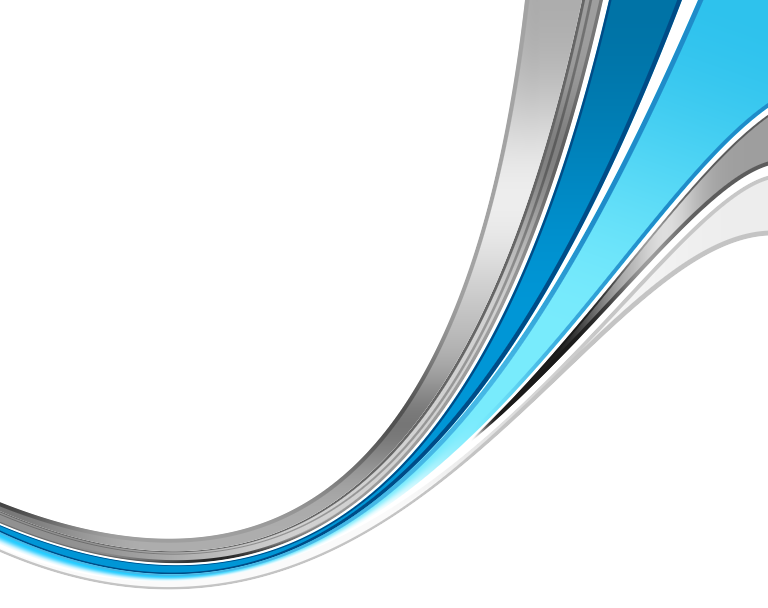
This background is drawn by a WebGL 2 fragment shader. Its source:

```glsl
#version 300 es
precision highp float;
// Sweeping silver, blue and cyan ribbons on white, fanning out to the upper right.
#define SPACE vec2(768.0, 609.0)
#define NAVY vec3(0.0, 0.30, 0.53)
#define BLUE_TOP vec3(0.0, 0.45, 0.65)
#define BLUE_LOW vec3(0.0, 0.59, 0.84)
#define RIM_BLUE vec3(0.12, 0.55, 0.79)
#define CYAN_TOP vec3(0.18, 0.76, 0.93)
#define CYAN_LOW vec3(0.47, 0.92, 0.99)
#define STEPS 18

uniform vec2 u_resolution;
out vec4 outColor;

vec2 p;    // position in the design space, y pointing down
float px;  // size of one pixel in that space

// Approximate signed distance to a cubic rising in x; positive below it.
float edge(vec2 a, vec2 b, vec2 c, vec2 d) {
    vec2 c1 = 3.0 * (b - a);
    vec2 c2 = 3.0 * (a - 2.0 * b + c);
    vec2 c3 = d - a + 3.0 * (b - c);
    float lo = 0.0, hi = 1.15;
    for (int i = 0; i < STEPS; i++) {
        float m = 0.5 * (lo + hi);
        float x = a.x + m * (c1.x + m * (c2.x + m * c3.x));
        if (x < p.x) lo = m; else hi = m;
    }
    float t = 0.5 * (lo + hi);
    float y = a.y + t * (c1.y + t * (c2.y + t * c3.y));
    vec2 tangent = c1 + t * (2.0 * c2 + 3.0 * t * c3);
    return (p.y - y) * tangent.x / length(tangent);
}

float cover(float d) { return clamp(d / px + 0.5, 0.0, 1.0); }

// Coverage between an upper and a lower edge.
float band(float upper, float lower) { return cover(min(upper, -lower)); }

// Coverage of a stripe that starts at d = start.
float stripe(float d, float start, float width) {
    return band(d - start, d - start - width);
}

void paint(inout vec3 col, vec3 ink, float amount) { col = mix(col, ink, amount); }

float bump(float x, float center, float width) {
    float q = (x - center) / width;
    return exp(-q * q);
}

void main() {
    vec2 uv = gl_FragCoord.xy / u_resolution;
    p = vec2(uv.x, 1.0 - uv.y) * SPACE;
    px = SPACE.y / u_resolution.y;
    float taper = mix(0.35, 1.0, smoothstep(180.0, 500.0, p.x));

    // Ribbon edges, from the upper left to the lower right
    float silverOut = edge(vec2(0, 503), vec2(280, 614), vec2(470, 480), vec2(525, 0));
    float silverIn = edge(vec2(0, 512), vec2(300, 640), vec2(485, 460), vec2(582, 0));
    float grayIn = edge(vec2(0, 524), vec2(300, 650), vec2(495, 480), vec2(603, 0));
    float blueOut = edge(vec2(0, 526), vec2(300, 652), vec2(496, 483), vec2(609, 0));
    float blueIn = edge(vec2(0, 533), vec2(300, 672), vec2(506, 460), vec2(682, 0));
    float cyanOut = edge(vec2(0, 533), vec2(300, 672), vec2(498, 462), vec2(698, 0));
    float cyanIn = edge(vec2(0, 545), vec2(400, 720), vec2(600, 228), vec2(768, 108));
    float steelOut = edge(vec2(0, 545), vec2(400, 720), vec2(602, 233), vec2(768, 115));
    float steelIn = edge(vec2(0, 545), vec2(400, 706), vec2(635, 207), vec2(768, 166));
    float paleOut = edge(vec2(0, 549), vec2(400, 714), vec2(638, 212), vec2(768, 176));
    float paleIn = edge(vec2(0, 553), vec2(400, 726), vec2(588, 245), vec2(768, 236));

    vec3 col = vec3(1.0);

    // Pale outer ribbon with gray rims
    float pale = band(paleOut, paleIn);
    paint(col, vec3(mix(0.98, 0.93, smoothstep(550.0, 740.0, p.x))), pale);
    float paleRim = smoothstep(380.0, 620.0, p.x);
    paint(col, vec3(0.78), pale * stripe(paleOut, 0.0, 4.0) * paleRim);
    paint(col, vec3(0.77), pale * stripe(-paleIn, 0.0, mix(2.5, 5.0, paleRim)));

    // Steel ribbon, black where it emerges and bright at its bend
    float steel = band(steelOut, steelIn) * smoothstep(470.0, 505.0, p.x);
    float shine = mix(0.12, 0.62, smoothstep(555.0, 625.0, p.x)) + 0.25 * bump(p.x, 665.0, 35.0);
    paint(col, vec3(shine), steel);
    float steelRim = mix(0.1, 0.36, smoothstep(560.0, 680.0, p.x)) + 0.3 * bump(p.x, 645.0, 30.0);
    paint(col, vec3(steelRim), steel * max(stripe(-steelIn, 0.0, 4.0), stripe(steelOut, 0.0, 2.0)));

    // Cyan ribbon, dissolving into white along its lower reach
    float cyan = band(cyanOut, cyanIn);
    float depth = clamp(cyanOut / max(cyanOut - cyanIn, 0.01), 0.0, 1.0);
    vec3 cyanInk = mix(CYAN_TOP, CYAN_LOW, smoothstep(-60.0, 330.0, p.y - 0.35 * (p.x - 560.0)));
    paint(cyanInk, vec3(0.15, 0.80, 1.0), 1.0 - smoothstep(150.0, 360.0, p.x));
    float fade = smoothstep(0.25, 1.0, depth) * (1.0 - smoothstep(370.0, 490.0, p.x));
    paint(cyanInk, vec3(1.0), 0.92 * fade);
    paint(col, cyanInk, cyan);
    vec3 rimInk = mix(RIM_BLUE, vec3(0.27, 0.72, 0.90), smoothstep(200.0, 400.0, p.y));
    paint(col, rimInk, cyan * stripe(cyanOut, 0.0, 5.0 * taper));
    paint(col, rimInk, cyan * stripe(-cyanIn, 0.0, 4.0) * smoothstep(470.0, 560.0, p.x));

    // Blue ribbon with navy rims
    float blue = band(blueOut, blueIn);
    paint(col, mix(BLUE_TOP, BLUE_LOW, smoothstep(0.0, 330.0, p.y)), blue);
    paint(col, NAVY, blue * max(stripe(-blueIn, 0.0, 4.5 * taper), stripe(blueOut, 0.0, 2.5 * taper)));

    // Narrow gray ribbon with fine grooves
    float gray = band(silverIn, grayIn);
    float tone = mix(0.62, 0.82, smoothstep(170.0, 320.0, p.y)) - 0.12 * bump(p.y, 150.0, 60.0);
    tone -= 0.25 * (1.0 - smoothstep(60.0, 320.0, p.x));
    paint(col, vec3(tone), gray);
    paint(col, vec3(0.40), gray * stripe(silverIn, 0.0, 3.0 * taper));
    paint(col, vec3(tone * 0.72), gray * stripe(silverIn, 7.0 * taper, 2.5 * taper));
    paint(col, vec3(tone * 0.75), gray * stripe(-grayIn, 0.0, 3.5 * taper));
    paint(col, vec3(0.15), gray * stripe(-grayIn, 0.0, 3.0) * bump(p.x, 215.0, 75.0));

    // Main silver ribbon: bright at mid height, dark at the bend
    float silver = band(silverOut, silverIn);
    float glow = 0.68 + 0.25 * bump(p.y, 200.0, 110.0) - 0.22 * bump(p.y, 425.0, 50.0);
    glow -= 0.0022 * silverOut * (1.0 - smoothstep(0.0, 180.0, p.y));
    glow -= 0.2 * (1.0 - smoothstep(0.0, 150.0, p.x));
    paint(col, vec3(glow), silver);
    float rim = 0.64 - 0.32 * bump(p.y, 420.0, 70.0) - 0.3 * (1.0 - smoothstep(0.0, 120.0, p.x));
    paint(col, vec3(rim), silver * stripe(silverOut, 0.0, 4.0));

    outColor = vec4(col, 1.0);
}
```
